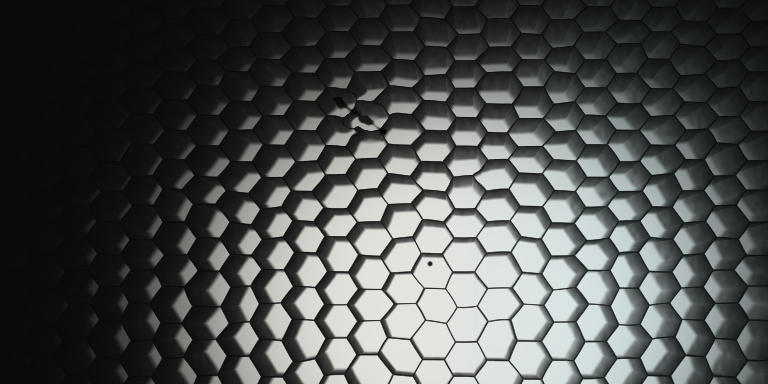
Give the GLSL for this pattern, as a Shadertoy shader.

```glsl
// Backlit metal honeycomb seen in perspective: deep hexagonal tubes around a vanishing point.
// Each pixel finds its cell, casts a ray to the tube wall, and is shaded as
// front rim, wall or bright rear opening; noise bends the foil and crumples a few cells.

#define CELL vec2(0.0977, 0.090)   // lattice unit, in canvas heights
#define ANCHOR vec2(1.130, 0.206)  // centre of one cell
#define VANISH vec2(1.17, 0.19)    // vanishing point of the tubes
#define DEPTH 0.09                 // parallax of the rear openings
#define RIM 0.020                  // half width of the front edges, in cells
#define WOBBLE 0.20                // unevenness of the lattice
#define SQUEEZE 0.20               // rows close up toward the top
#define LAMP_RADIUS 0.85
#define WALL_RADIUS 0.66
#define WARM vec3(1.0, 0.99, 0.965)
#define COOL vec3(0.94, 1.0, 1.005)

float hash(vec2 p) {
    vec3 q = fract(p.xyx * vec3(0.1031, 0.1030, 0.0973));
    q += dot(q, q.yzx + 33.33);
    return fract((q.x + q.y) * q.z);
}

float noise(vec2 p) {
    vec2 i = floor(p), f = fract(p);
    f = f * f * (3.0 - 2.0 * f);
    return mix(mix(hash(i), hash(i + vec2(1, 0)), f.x),
               mix(hash(i + vec2(0, 1)), hash(i + vec2(1, 1)), f.x), f.y);
}

vec2 noise2(vec2 p) {
    return vec2(noise(p), noise(p + 47.3)) - 0.5;
}

float spot(vec2 p, vec2 centre, float radius) {
    vec2 d = (p - centre) / radius;
    return exp(-dot(d, d));
}

float segment(vec2 p, vec2 a, vec2 b) {
    vec2 d = b - a;
    return length(p - a - d * clamp(dot(p - a, d) / dot(d, d), 0.0, 1.0));
}

// Canvas position to lattice units
vec2 toLattice(vec2 p) {
    vec2 q = p - ANCHOR;
    q.y += SQUEEZE * q.y * q.y;
    return q / CELL;
}

// Flat-topped hexagon; its border lies at 0.5
float hexRadius(vec2 p) {
    p = abs(p);
    return max(p.y, dot(p, vec2(0.866, 0.5)));
}

// Offset from the centre of the nearest cell
vec2 cellOffset(vec2 h) {
    vec2 period = vec2(1.732, 1.0);
    vec2 a = mod(h + 0.5 * period, period) - 0.5 * period;
    vec2 b = mod(h, period) - 0.5 * period;
    return dot(a, a) < dot(b, b) ? a : b;
}

// Ray against the tube: x = depth of the hit, y = brightness of that wall
vec2 hitWall(vec2 local, vec2 shift) {
    vec2 hit = vec2(1e3, 1.0);
    for (int i = 0; i < 3; i++) {
        float angle = radians(30.0 + 60.0 * float(i));
        vec2 normal = vec2(cos(angle), sin(angle));
        float slope = dot(shift, normal);
        vec2 outward = slope > 0.0 ? -normal : normal;
        float t = (0.5 - dot(local, outward)) / max(abs(slope), 0.001);
        if (t < hit.x) hit = vec2(t, 0.9 + 0.28 * outward.x - 0.1 * outward.y);
    }
    return hit;
}

void mainImage(out vec4 fragColor, in vec2 fragCoord) {
    vec2 p = fragCoord / iResolution.y;
    float pixel = 1.0 / (iResolution.y * CELL.y);

    // Uneven lattice with two crumpled places
    vec2 h = toLattice(p);
    float crumple = spot(p, vec2(0.94, 0.70), 0.065) + 0.6 * spot(p, vec2(1.217, 0.545), 0.035);
    h += WOBBLE * noise2(h * 0.9) + 0.7 * crumple * noise2(h * 2.6);
    vec2 local = cellOffset(h);
    vec2 centre = h - local;
    float variation = hash(floor(centre * vec2(1.1547, 2.0) + 0.5));

    // Rear opening slides toward the vanishing point
    vec2 shift = DEPTH * (toLattice(VANISH) - centre);
    shift *= 0.94 + 0.12 * variation;
    float blur = 0.025 + 0.09 * length(shift);
    float opening = 1.0 - smoothstep(-blur, blur, hexRadius(local - shift) - 0.5);

    // Light behind the tubes and its spill on the foil
    float lamp = length((p - vec2(1.22, 0.2)) * vec2(1.0, 1.2)) / LAMP_RADIUS;
    float glow = 0.90 * exp(-pow(lamp, 4.0));
    float spill = spot(p, vec2(1.33, 0.22), WALL_RADIUS);

    // Foil walls lighten toward the rear and carry fine streaks
    vec2 wall = hitWall(local, shift);
    float streaks = 0.85 + 0.3 * noise(h * vec2(9.0, 5.0));
    float foil = mix(0.18, 0.56, clamp(wall.x, 0.0, 1.0)) * wall.y * streaks;
    float shade = 0.025 + foil * spill * (0.85 + 0.3 * variation);
    shade = mix(shade, max(glow, shade), opening);

    // Front edges
    float rim = 1.0 - smoothstep(RIM - 0.5 * pixel, RIM + 0.5 * pixel, 0.5 - hexRadius(local));
    shade = mix(shade, 0.025 + 0.12 * spill * spill, 0.85 * rim);

    // Torn fold and a speck of dirt
    float ragged = 0.020 * noise(p * 70.0) - 0.002;
    float fold = segment(p, vec2(0.88, 0.734), vec2(0.995, 0.661)) - ragged;
    shade *= 1.0 - 0.85 * (1.0 - smoothstep(-0.004, 0.005, fold));
    float speck = length(p - vec2(1.12, 0.313)) - 0.006;
    shade *= 1.0 - 0.9 * (1.0 - smoothstep(-0.003, 0.003, speck));

    vec3 tint = mix(WARM, COOL, smoothstep(0.9, 1.7, p.x));
    vec3 color = shade * tint + vec3(0.008, 0.014, 0.013) * (1.0 - shade);
    fragColor = vec4(color, 1.0);
}
```
